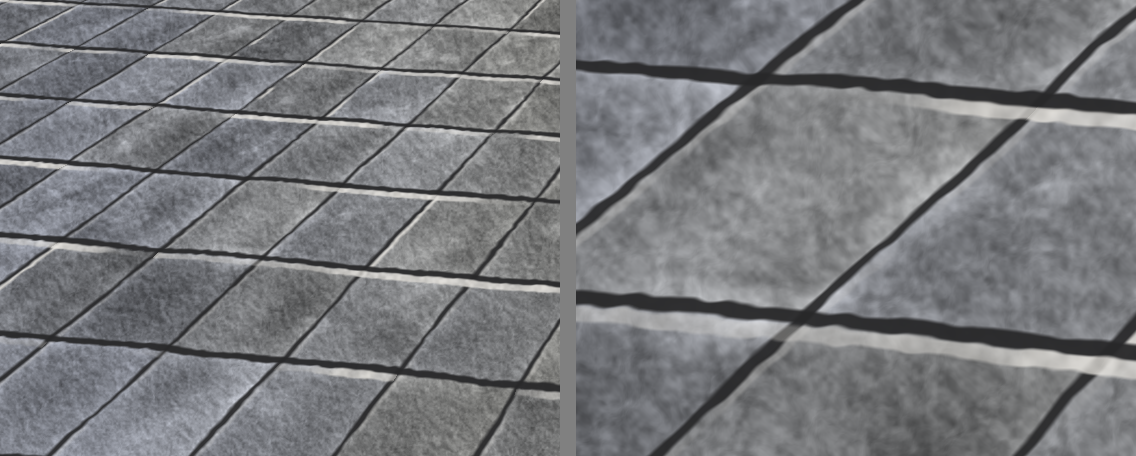
Left: the whole. Right: its middle third, enlarged.
A Shadertoy shader for this texture:

```glsl
// Worn grey stone paving in perspective, with dark gaps and patchy pale mortar.

float hash(vec2 p) {
    p = fract(p * vec2(0.1731, 0.3197));
    p += dot(p, p.yx + 23.45);
    return fract((p.x + p.y) * p.x * 7.31);
}

float noise(vec2 p) {
    vec2 i = floor(p), f = fract(p);
    f = f * f * (3.0 - 2.0 * f);
    return mix(mix(hash(i), hash(i + vec2(1, 0)), f.x),
               mix(hash(i + vec2(0, 1)), hash(i + vec2(1, 1)), f.x), f.y);
}

float fbm(vec2 p) {
    float sum = 0.0, amp = 0.5;
    for (int i = 0; i < 4; i++) {
        sum += amp * noise(p);
        p = mat2(1.6, 1.2, -1.2, 1.6) * p + 7.3;
        amp *= 0.5;
    }
    return sum / 0.9375;
}

float band(float d, float halfWidth, float blur) {
    return 1.0 - smoothstep(halfWidth - blur, halfWidth + blur, abs(d));
}

void mainImage(out vec4 fragColor, in vec2 fragCoord) {
    // Screen position, measured down from the top in canvas heights
    vec2 screen = fragCoord / iResolution.y;
    screen.y = iResolution.y / iResolution.y - screen.y;

    // Project onto the paving plane: one unit per slab
    mat3 slabToScreen = mat3(0.1635, 0.0104, -0.00837,
                             -0.1871, 0.0882, -0.0775,
                             0.4968, 0.1282, 1.0);
    vec3 plane = inverse(slabToScreen) * vec3(screen, 1.0);
    vec2 slab = plane.xy / plane.z;
    vec2 blur = fwidth(slab) * 0.8 + 0.006;

    // Uneven edges
    slab += 0.035 * (vec2(noise(slab * 2.3 + 40.0), noise(slab * 2.1 + 71.0)) - 0.5);
    slab += 0.018 * (vec2(noise(slab * 17.0), noise(slab * 17.0 + 31.0)) - 0.5);
    vec2 cell = floor(slab);
    vec2 joint = round(slab);
    vec2 offset = slab - joint;
    vec2 toEdge = abs(offset);

    // Stone: tone per slab, cloudy stains and pale worn rims
    float stain = fbm(slab * vec2(2.4, 2.0) + 19.0 * hash(cell + 60.0));
    float tone = 0.475 + 0.10 * (hash(cell + 50.0) - 0.5) + 0.28 * (stain - 0.5);
    float rim = exp(-min(toEdge.x, toEdge.y) * 13.0);
    tone += rim * (0.04 + 0.17 * noise(slab * 3.7 + 12.0));
    tone += 0.10 * smoothstep(0.62, 0.8, fbm(slab * 3.0 + 90.0));

    // Grain: wavy ridges lit from one side, plus fine speckle
    vec2 grainPos = screen * 75.0 + 2.0 * fbm(screen * 28.0);
    float ridge = fbm(grainPos) - fbm(grainPos + vec2(0.45, -0.45));
    tone += 0.20 * ridge + 0.09 * (noise(screen * 210.0) - 0.5);

    // Cool slabs to the left, warmer ones to the right
    float warmth = 0.75 * screen.x + 0.5 * (hash(cell + 33.0) - 0.5);
    vec3 tint = mix(vec3(0.965, 0.99, 1.06), vec3(1.0, 1.0, 0.98), clamp(warmth, 0.0, 1.0));
    vec3 color = tone * tint;

    // Cross joints: mostly dark, some filled with mortar
    float crossSeed = hash(vec2(joint.x, cell.y) + 80.0);
    float crossWear = noise(vec2(joint.x * 9.0, slab.y * 5.0) + 50.0);
    float crossPale = mix(0.25, 0.9, step(0.77, crossSeed)) * smoothstep(0.1, 0.6, crossWear);
    float crossDark = band(offset.x + 0.008, 0.015 + 0.016 * crossWear, blur.x);
    float crossLight = band(offset.x - 0.035, 0.018, blur.x) * crossPale;

    // Row joints: shadow above, broken mortar line below
    float rowSeed = hash(vec2(cell.x, joint.y) + 20.0);
    float rowWear = noise(vec2(slab.x * 1.7, joint.y * 7.0) + 15.0);
    float rowPale = smoothstep(0.2, 0.75, 0.65 * rowWear + 0.45 * rowSeed);
    rowPale *= 0.7 + 0.3 * noise(slab * vec2(14.0, 5.0));
    float rowDark = band(offset.y + 0.022, 0.026 + 0.012 * rowWear, blur.y);
    float rowLight = band(offset.y - 0.042, 0.024 + 0.014 * rowPale, blur.y) * rowPale;

    vec3 mortar = vec3(0.88, 0.87, 0.85) - 0.12 * (noise(screen * 120.0) - 0.3);
    vec3 shadow = vec3(0.155, 0.155, 0.16);
    color = mix(color, shadow, crossDark * 0.93);
    color = mix(color, mortar, crossLight);
    color = mix(color, shadow, rowDark * 0.95);
    color = mix(color, mortar, rowLight);
    fragColor = vec4(clamp(color, 0.0, 1.0), 1.0);
}
```
